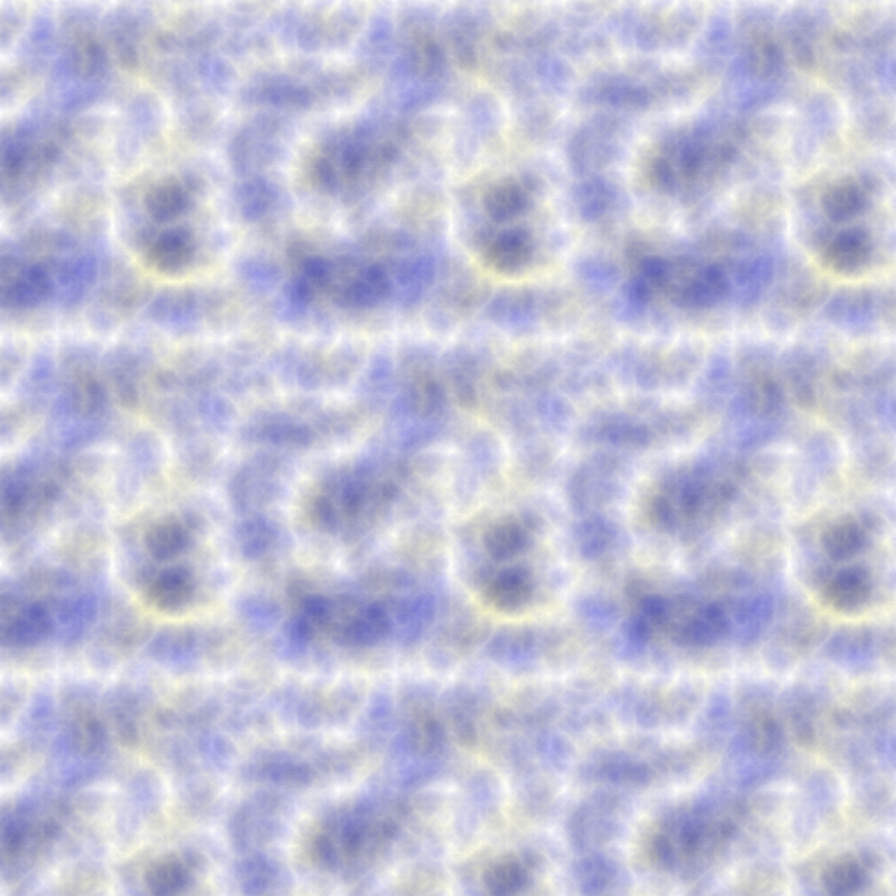
Write a WebGL 1 fragment shader that draws this texture.

```glsl
precision highp float;
// Seamless blue-grey marble clouds with white veins, from two tiled turbulence fields.

uniform vec2 u_resolution;

#define REPEATS 2.648      // tiles across and down
#define BASE_CELLS 3.0     // lattice cells per tile in the coarsest octave
#define OCTAVES 6
#define GAIN 0.5           // amplitude ratio between octaves
#define VEIN_SOFTNESS 0.015
#define WARM_DEPTH 0.75    // darkening of red and green
#define BLUE_DEPTH 0.45    // darkening of blue
#define SHARED_SHADE 0.35  // part of the blue shade taken from the warm shade
#define VEIN_COLOR vec3(1.0, 1.0, 0.995)

const float DEGREE = 0.01745329;

// Coarse gradient directions in degrees, one column per lattice row
const mat3 WARM_FLOW = mat3( 90.0, 100.0,  80.0,
                             65.0, 200.0, 180.0,
                            270.0, 345.0, 144.0);
const mat3 BLUE_FLOW = mat3( 90.0, 270.0, 300.0,
                             90.0, 135.0, 200.0,
                            275.0,  10.0, 180.0);

float hash(vec3 p) {
  p = fract(p * vec3(0.1031, 0.1030, 0.0973));
  p += dot(p, p.yzx + 33.33);
  return fract((p.x + p.y) * p.z);
}

vec3 pick(float index) {
  return vec3(equal(vec3(index), vec3(0.0, 1.0, 2.0)));
}

// Slope contribution of one lattice corner, wrapped to the tile
float corner(vec2 cell, vec2 offset, float cells, float seed, mat3 flow) {
  vec2 id = floor(mod(cell + 0.5, cells));
  float angle = cells < BASE_CELLS + 0.5
    ? dot(pick(id.x), flow * pick(id.y)) * DEGREE
    : hash(vec3(id, seed)) * 360.0 * DEGREE;
  return dot(vec2(cos(angle), sin(angle)), offset);
}

float gradientNoise(vec2 p, float cells, float seed, mat3 flow) {
  vec2 cell = floor(p);
  vec2 f = p - cell;
  vec2 blend = f * f * f * (f * (f * 6.0 - 15.0) + 10.0);
  vec2 e = vec2(1.0, 0.0);
  float upper = mix(corner(cell, f, cells, seed, flow),
                    corner(cell + e, f - e, cells, seed, flow), blend.x);
  float lower = mix(corner(cell + e.yx, f - e.yx, cells, seed, flow),
                    corner(cell + 1.0, f - 1.0, cells, seed, flow), blend.x);
  return mix(upper, lower, blend.y);
}

// Sum of folded noise: each zero crossing becomes a bright vein
float turbulence(vec2 tile, float seed, mat3 flow) {
  float total = 0.0;
  float amplitude = 1.0;
  float cells = BASE_CELLS;
  for (int i = 0; i < OCTAVES; i++) {
    float n = gradientNoise(tile * cells, cells, seed + float(i) * 7.0, flow);
    total += amplitude * (sqrt(n * n + VEIN_SOFTNESS * VEIN_SOFTNESS) - VEIN_SOFTNESS);
    amplitude *= GAIN;
    cells *= 2.0;
  }
  return total;
}

void main() {
  // Tile coordinates, starting at the upper left corner
  vec2 uv = gl_FragCoord.xy / u_resolution;
  vec2 tile = fract(vec2(uv.x, 1.0 - uv.y) * REPEATS);

  // Separate shades let the clouds drift between blue, navy and grey
  float warmShade = turbulence(tile, 11.0, WARM_FLOW);
  float blueShade = mix(turbulence(tile, 83.0, BLUE_FLOW), warmShade, SHARED_SHADE);
  vec3 shade = vec3(vec2(warmShade * WARM_DEPTH), blueShade * BLUE_DEPTH);

  gl_FragColor = vec4(clamp(VEIN_COLOR - shade, 0.0, 1.0), 1.0);
}
```
